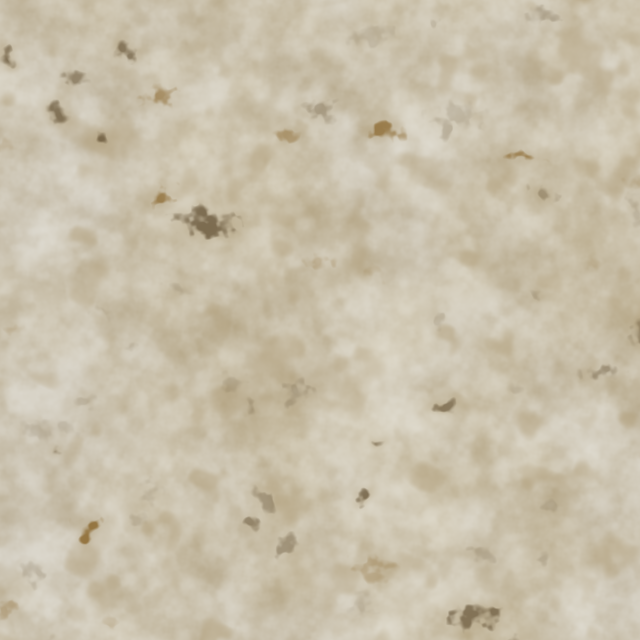
Write a Shadertoy shader that draws this texture.

```glsl
// Pale cream limestone: soft mottling from rotated octaves of value noise,
// a separate slow drift towards yellow, and scattered brown pits. Each pit
// is a jittered cell point with a faint tan halo and a crumbled dark core.

#define STONE      vec3(0.805, 0.772, 0.695)
#define TONE_STEP  vec3(0.024, 0.030, 0.041)
#define STAIN      vec3(0.700, 0.630, 0.490)
#define PIT_BROWN  vec3(0.370, 0.300, 0.190)
#define PIT_RUST   vec3(0.520, 0.370, 0.130)
#define PIT_CELLS  10.0
#define PIT_CHANCE 0.50
#define MOTTLE     1.0
#define YELLOWING  0.055

// Integer hash: two random values in 0..1 for a lattice cell
vec2 hash2(vec2 cell, uint seed) {
    uvec2 v = uvec2(ivec2(cell) + 4096) + uvec2(seed * 7919u, seed * 104729u);
    v = v * 1664525u + 1013904223u;
    v.x += v.y * 1664525u;
    v.y += v.x * 1664525u;
    v ^= v >> 16u;
    v.x += v.y * 1664525u;
    v.y += v.x * 1664525u;
    v ^= v >> 16u;
    return vec2(v & 65535u) / 65535.0;
}

// Value noise centred on zero, turned by a different angle for each seed
float noise(vec2 p, uint seed) {
    float angle = 0.6 + 1.1 * float(seed);
    float c = cos(angle), s = sin(angle);
    p = mat2(c, s, -s, c) * p;
    vec2 cell = floor(p), f = p - cell;
    f = f * f * f * (f * (f * 6.0 - 15.0) + 10.0);
    float low  = mix(hash2(cell, seed).x, hash2(cell + vec2(1, 0), seed).x, f.x);
    float high = mix(hash2(cell + vec2(0, 1), seed).x, hash2(cell + vec2(1, 1), seed).x, f.x);
    return mix(low, high, f.y) - 0.5;
}

// Light and dark clouds, strongest at the middle sizes
float mottling(vec2 uv) {
    float sum = 0.0, frequency = 5.5;
    for (int i = 0; i < 6; i++) {
        float octave = (float(i) - 1.8) / 2.3;
        float weight = 2.7 * exp(-octave * octave);
        sum += weight * noise(uv * frequency, uint(i) + 1u);
        frequency *= 2.05;
    }
    return sum;
}

// Pit layer: x = halo, y = dark core, z = rust tint of the core
vec3 pits(vec2 uv) {
    vec2 p = uv * PIT_CELLS, home = floor(p);
    float crumble = noise(uv * 75.0, 11u) + 0.6 * noise(uv * 140.0, 12u);
    vec2 warp = 0.22 * vec2(noise(uv * 38.0, 13u), noise(uv * 38.0, 14u));
    vec3 layer = vec3(0.0);
    for (int y = -1; y <= 1; y++)
    for (int x = -1; x <= 1; x++) {
        vec2 cell = home + vec2(x, y);
        vec2 place = hash2(cell, 21u), kind = hash2(cell, 22u), form = hash2(cell, 23u);
        if (kind.x > PIT_CHANCE) continue;

        float strength = mix(0.15, 0.9, kind.y * kind.y * kind.y);
        float radius = mix(0.10, 0.19, form.x);
        float stretch = 1.0 + 1.6 * form.y * form.y * form.y;
        vec2 offset = (p - cell - place + warp) / vec2(stretch, 0.9);
        float d = length(offset) / radius;

        float halo = strength * exp(-0.6 * d * d);
        float core = strength * smoothstep(1.15, 0.15, d + 1.1 * crumble);
        float rust = step(0.7, hash2(cell, 24u).x);
        layer.x = max(layer.x, halo);
        if (core > layer.y) layer.yz = vec2(core, rust);
    }
    return layer;
}

void mainImage(out vec4 fragColor, in vec2 fragCoord) {
    vec2 uv = fragCoord / iResolution.y;

    // Mottled base, with the palest tones held back
    float tone = MOTTLE * mottling(uv);
    tone -= 0.07 * max(tone, 0.0) * tone;
    vec3 color = STONE + TONE_STEP * tone;

    // Warm drift, a little stronger towards the upper right
    float warmth = noise(uv * 4.0, 31u) + 0.7 * noise(uv * 17.0, 32u);
    warmth += 0.35 * (uv.x + uv.y - 1.0);
    color -= YELLOWING * warmth * vec3(0.05, 0.18, 0.55);

    // Faint tan stains
    float stain = noise(uv * 17.0, 33u) + 0.55 * noise(uv * 42.0, 34u);
    color = mix(color, STAIN, 0.5 * smoothstep(0.16, 0.6, stain));

    // Pits
    vec3 pit = pits(uv);
    color = mix(color, STAIN, 0.6 * pit.x);
    color = mix(color, mix(PIT_BROWN, PIT_RUST, pit.z), 0.85 * pit.y);

    fragColor = vec4(clamp(color, 0.0, 1.0), 1.0);
}
```
